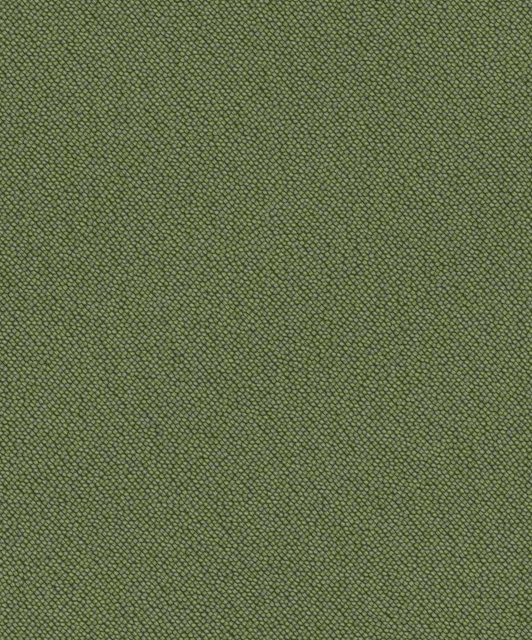
Reproduce this texture procedurally as a WebGL 1 fragment shader.

```glsl
precision highp float;
// Draws a green woven cloth of small, rounded thread knots in diagonal rows.
uniform vec2 u_resolution;

const float KNOTS_PER_HEIGHT = 104.0;
const float ROW_STEP = 0.58;
const float KNOT_LEAN = -0.7;
const vec3 GAP_GREEN = vec3(0.175, 0.215, 0.090);
const vec3 CROWN_GREEN = vec3(0.565, 0.615, 0.420);
const vec3 GREY_SHIFT = vec3(0.008, -0.008, 0.070);
const vec2 LIGHT_DIRECTION = vec2(0.55, 0.83);

float hash(vec2 p) {
  return fract(sin(dot(p, vec2(127.1, 311.7))) * 43758.55);
}

vec2 hash2(vec2 p) {
  return vec2(hash(p), hash(p + 57.3));
}

// Layered sines: faint broad unevenness, about -1 to 1.
float drift(vec2 p) {
  return 0.6 * sin(p.x * 9.0 + 2.0 * sin(p.y * 7.0))
       + 0.4 * sin(p.y * 17.0 - p.x * 11.0 + 1.7);
}

// Oval distance, with the long axis at the given angle.
float ovalLength(vec2 v, float angle, float stretch) {
  float c = cos(angle);
  float s = sin(angle);
  vec2 r = vec2(c * v.x + s * v.y, c * v.y - s * v.x);
  return length(r * vec2(1.0 / stretch, stretch));
}

// Cellular knots: x = centre distance, y = gap distance, z = side light, w = seed.
vec4 knots(vec2 p, float jitter) {
  float baseRow = floor(p.y / ROW_STEP);
  float nearest = 9.0;
  float second = 9.0;
  vec2 toKnot = vec2(0.0);
  float seed = 0.0;
  for (int j = -1; j <= 1; j++) {
    float row = baseRow + float(j);
    float stagger = 0.5 * mod(row, 2.0);
    float baseColumn = floor(p.x - stagger);
    for (int i = -1; i <= 1; i++) {
      vec2 id = vec2(baseColumn + float(i), row);
      vec2 center = vec2(id.x + stagger + 0.5, (row + 0.5) * ROW_STEP);
      center += (hash2(id) - 0.5) * jitter;
      vec2 offset = p - center;
      float d = ovalLength(offset, KNOT_LEAN, 1.1);
      if (d < nearest) {
        second = nearest;
        nearest = d;
        toKnot = offset;
        seed = hash(id + 19.7);
      } else {
        second = min(second, d);
      }
    }
  }
  return vec4(nearest, second - nearest, dot(toKnot, LIGHT_DIRECTION), seed);
}

// Fine hairs crossing each knot at its own phase, -1 to 1.
float fibres(vec2 p, float seed) {
  float bend = 2.0 * sin(p.x * 3.1 + seed * 20.0);
  return sin(p.x * 8.0 + p.y * 10.0 + bend + seed * 40.0);
}

vec3 cloth(vec2 uv) {
  vec2 p = uv * KNOTS_PER_HEIGHT;
  p += 0.2 * vec2(sin(uv.y * 31.0 + uv.x * 8.0), sin(uv.x * 27.0 - uv.y * 6.0));
  vec4 knot = knots(p, 0.32);
  float hair = fibres(p, knot.w);

  // Round lit crowns over soft dark gaps.
  float crown = 1.0 - smoothstep(0.12, 0.58, knot.x);
  float gap = smoothstep(0.0, 0.5, knot.y);
  float tone = 0.10 + 0.82 * mix(crown, gap, 0.5) + 0.55 * knot.z;
  tone += 0.12 * (knot.w - 0.5) + 0.13 * hair + 0.012 * drift(uv);
  vec3 color = mix(GAP_GREEN, CROWN_GREEN, clamp(tone, 0.0, 1.1));

  // Grey yarn shows on some facets of each knot.
  float grey = smoothstep(0.1, 1.0, fract(knot.w * 7.3) + 0.35 * hair);
  return color + GREY_SHIFT * (grey - 0.15);
}

void main() {
  // Average four samples in each pixel for smooth edges.
  vec3 sum = vec3(0.0);
  for (int j = 0; j < 2; j++) {
    for (int i = 0; i < 2; i++) {
      vec2 shift = (vec2(float(i), float(j)) - 0.5) * 0.5;
      sum += cloth((gl_FragCoord.xy + shift) / u_resolution.y);
    }
  }
  gl_FragColor = vec4(sum * 0.25, 1.0);
}
```
